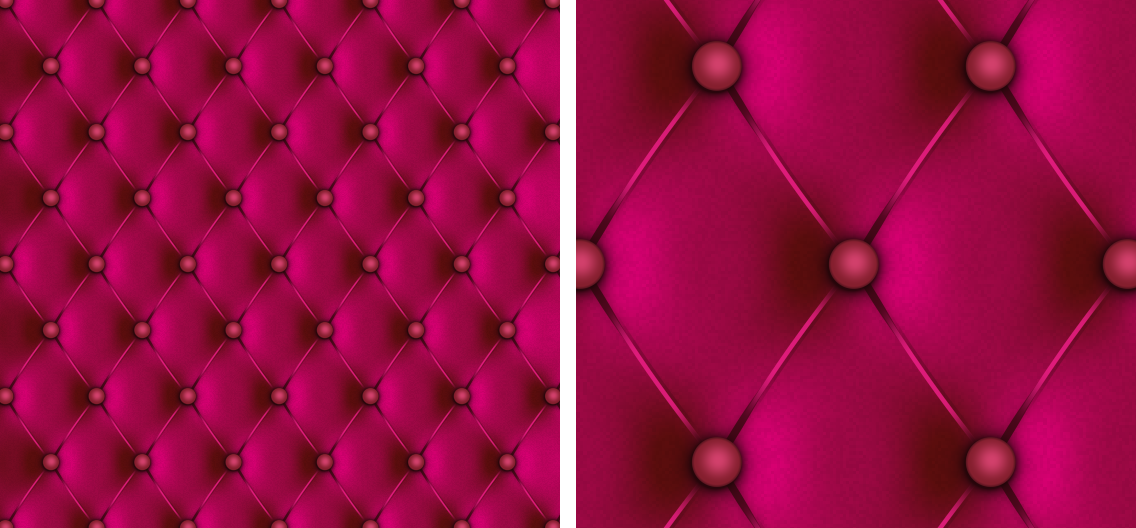
Left: the whole. Right: its middle third, enlarged.
Reproduce this pattern procedurally as a Shadertoy shader.

```glsl
// Draws buttoned magenta upholstery: padded diamonds, creased seams and round studs.

const float TAU = 6.2831853;
const vec2 CELL = vec2(0.1729, 0.2501);   // one repeat, in canvas heights
const vec2 ORIGIN = vec2(-0.0014, 0.0);   // central stud
const float STUD_RADIUS = 0.0157;
const float GRAIN_ROWS = 482.0;

const vec3 SHADE = vec3(0.35, 0.05, 0.05);
const vec3 CLOTH = vec3(0.60, 0.03, 0.26);
const vec3 GLOW = vec3(0.82, 0.00, 0.43);
const vec3 CREASE = vec3(0.20, 0.03, 0.05);
const vec3 SEAM_LIGHT = vec3(0.92, 0.12, 0.52);
const vec3 STUD_EDGE = vec3(0.52, 0.12, 0.18);
const vec3 STUD_CENTRE = vec3(0.82, 0.25, 0.42);

float hash(vec2 p) {
    return fract(sin(dot(p, vec2(127.1, 311.7))) * 43758.5453);
}

// Coverage of a shape from its signed distance
float fill(float dist, float px) {
    return 1.0 - smoothstep(-px, px, dist);
}

// Padding light: bright right of each stud, dark left of it
float paddingTone(vec2 q, float x, float halfWidth) {
    vec2 a = TAU * q;
    float tone = 0.88 * sin(a.x) * cos(a.y)
               + 0.42 * sin(2.0 * a.x) * (0.5 + 0.5 * cos(2.0 * a.y));
    // Half diamonds at the sides stay lit or shaded up to the border
    float sideRow = 0.5 - 0.5 * cos(a.y);
    float side = smoothstep(halfWidth - 0.075, halfWidth, abs(x)) * sign(x);
    return clamp(tone + 0.7 * side * sideRow, -1.0, 1.0);
}

vec3 clothColour(float tone) {
    return tone < 0.0 ? mix(CLOTH, SHADE, -tone) : mix(CLOTH, GLOW, tone);
}

// Seam running right from a stud: dark tapering fold, then a highlight
vec3 addSeam(vec3 col, float across, float along, float gradient, float px) {
    float t = fract(along);
    float bowed = across + 0.02 * sin(0.5 * TAU * t);
    float offset = (bowed - round(bowed)) / gradient;
    float dist = abs(offset);

    float soft = exp(-dist * dist / 0.00003);
    float nearStud = 1.0 - smoothstep(0.15, 0.5, t);
    float farStud = smoothstep(0.72, 0.95, t);
    float fold = fill(dist - mix(0.0009, 0.0025, nearStud), px);
    float light = smoothstep(0.2, 0.45, t) * (1.0 - smoothstep(0.68, 0.92, t));

    col = mix(col, CREASE, soft * (0.25 * nearStud + 0.08 * farStud));
    col = mix(col, CREASE, fold * (0.8 * nearStud + 0.3 * farStud));
    // Thin shadow beside the lit ridge
    float groove = fill(abs(offset - 0.0026) - 0.0011, px);
    col = mix(col, CREASE, 0.28 * light * groove);
    return mix(col, SEAM_LIGHT, 0.85 * light * fill(dist - 0.0014, px));
}

// Stud with a contact shadow and a soft domed highlight
vec3 addStud(vec3 col, vec2 d, float px) {
    float r = length(d);
    float gap = max(length(d + vec2(0.0008, 0.0012)) - STUD_RADIUS, 0.0);
    col = mix(col, CREASE * 0.65, 0.92 * exp(-gap / 0.0046));

    float dome = length(d - vec2(0.0008, 0.0012)) / STUD_RADIUS;
    vec3 stud = mix(STUD_CENTRE, STUD_EDGE, smoothstep(0.05, 0.95, dome));
    stud *= 1.0 - 0.3 * smoothstep(0.88, 1.0, r / STUD_RADIUS);
    return mix(col, stud, fill(r - STUD_RADIUS, px));
}

void mainImage(out vec4 fragColor, in vec2 fragCoord) {
    float px = 0.65 / iResolution.y;
    vec2 p = (fragCoord - 0.5 * iResolution.xy) / iResolution.y;
    float halfWidth = 0.5 * iResolution.x / iResolution.y;

    // Diagonal coordinates put a stud at every integer pair
    vec2 q = (p - ORIGIN) / CELL;
    vec2 diag = vec2(q.x + q.y, q.x - q.y);
    float gradient = length(1.0 / CELL);

    vec3 col = clothColour(paddingTone(q, p.x, halfWidth));
    col *= 1.0 + 0.07 * (hash(floor(p * GRAIN_ROWS)) - 0.5);

    col = addSeam(col, diag.x, diag.y, gradient, px);
    col = addSeam(col, diag.y, diag.x, gradient, px);

    vec2 e = diag - round(diag);
    vec2 toStud = 0.5 * vec2(e.x + e.y, e.x - e.y) * CELL;
    col = addStud(col, toStud, px);

    fragColor = vec4(col, 1.0);
}
```
